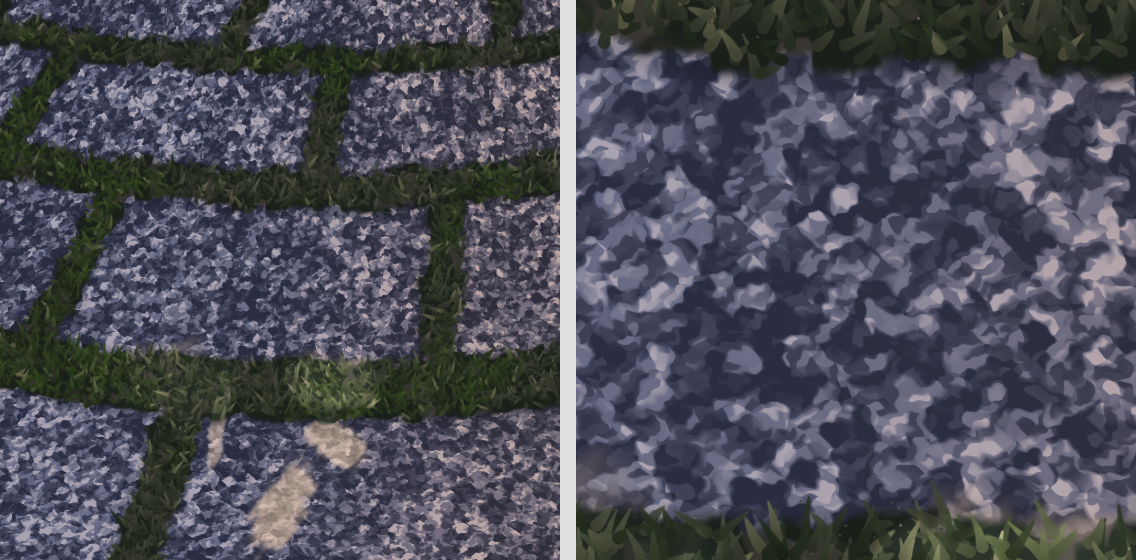
Left, the full canvas; right, a detail of the centre.
This texture is drawn by a WebGL 1 fragment shader. Its source:

```glsl
precision highp float;
// Granite paving in shallow perspective with grass growing in the joints.
// Rows follow a logarithmic depth, speckle is soft cellular noise, and grass
// is layered tapered blades rooted in the joints, with a few patches of sun.
uniform vec2 u_resolution;

const vec3 DEEP_STONE = vec3(0.17, 0.18, 0.245);
const vec3 SLATE = vec3(0.255, 0.26, 0.33);
const vec3 PALE_STONE = vec3(0.43, 0.43, 0.50);
const vec3 GLINT = vec3(0.69, 0.65, 0.66);
const vec3 SUNLIT_STONE = vec3(0.76, 0.67, 0.61);
const vec3 SOIL = vec3(0.10, 0.12, 0.10);
const vec3 DULL_SOIL = vec3(0.22, 0.21, 0.19);
const vec3 DARK_BLADE = vec3(0.13, 0.17, 0.11);
const vec3 DULL_BLADE = vec3(0.29, 0.30, 0.24);
const vec3 FRESH_BLADE = vec3(0.24, 0.34, 0.14);
const vec3 STRAW = vec3(0.48, 0.48, 0.35);
const float ROW_RATIO = 1.56;     // growth of row depth towards the viewer
const float ROW_JOINT = 0.115;    // half width, in rows
const float COLUMN_JOINT = 0.05;  // half width, in stones
const float ROW_SHIFT = 0.42;     // stagger between rows, in stones
const float SPECKLE = 74.0;       // speckles across the canvas
const float BLADE_CELL = 0.028;
const float BLADE_LENGTH = 0.034;
const float BLADE_WIDTH = 0.0038;
const int BLADE_LAYERS = 9;

float hash(vec2 p) {
  return fract(sin(dot(p, vec2(127.1, 311.7))) * 43758.5453);
}

vec2 hash2(vec2 p) {
  return vec2(hash(p), hash(p + 37.3));
}

// Layered sines, roughly -1 to 1.
float wobble(vec2 p) {
  return 0.5 * sin(p.x + 1.7 * sin(p.y * 0.8))
       + 0.3 * sin(p.y * 2.3 + 1.4 * sin(p.x * 1.9))
       + 0.2 * sin(p.x * 4.7 - p.y * 3.9);
}

// Cellular noise: random cell tones blended by distance.
float softCells(vec2 p) {
  vec2 base = floor(p);
  float total = 0.0, weight = 0.0001;
  for (int j = -1; j <= 1; j++)
    for (int i = -1; i <= 1; i++) {
      vec2 cell = base + vec2(float(i), float(j));
      vec2 d = p - cell - hash2(cell);
      float k = exp(-11.0 * dot(d, d));
      total += k * hash(cell + 71.7);
      weight += k;
    }
  return total / weight;
}

// Signed distance to the joints, negative inside the grass.
float jointDistance(vec2 p) {
  p += 0.008 * vec2(wobble(p.yx * 31.0), wobble(p * 27.0 + 4.0));
  float bow = 0.02 - 0.17 * (p.x - 0.58) * (p.x - 0.58);
  float depth = max(1.32 - p.y - bow, 0.05);
  float row = log(depth / 0.41) / log(ROW_RATIO);
  float rowGap = abs(fract(row + 0.5) - 0.5) - ROW_JOINT;
  float stoneWidth = 0.45 + 0.44 * (1.0 - p.y);
  float column = (p.x - 0.9) / stoneWidth - ROW_SHIFT * (floor(row) + 1.0);
  float columnGap = abs(fract(column + 0.5) - 0.5) - COLUMN_JOINT;
  return min(rowGap * depth * log(ROW_RATIO), columnGap * stoneWidth);
}

float sunPatch(vec2 p, vec2 center, vec2 radius, float lean) {
  vec2 d = p - center;
  d.x -= lean * d.y;
  return 1.0 - smoothstep(0.7, 1.15, length(d / radius) + 0.25 * wobble(p * 55.0));
}

float sunlight(vec2 p) {
  float sun = sunPatch(p, vec2(0.50, 0.09), vec2(0.045, 0.085), 0.45);
  sun = max(sun, sunPatch(p, vec2(0.60, 0.21), vec2(0.05, 0.045), -0.4));
  sun = max(sun, 0.8 * sunPatch(p, vec2(0.39, 0.25), vec2(0.016, 0.09), 0.15));
  sun = max(sun, 0.8 * sunPatch(p, vec2(0.60, 0.315), vec2(0.085, 0.055), 0.0));
  return max(sun, 0.4 * sunPatch(p, vec2(0.31, 0.32), vec2(0.10, 0.07), 0.0));
}

vec3 stoneColor(vec2 p, float sun) {
  vec2 q = vec2((p.x - 0.9) / (1.2 - 0.4 * p.y), 1.15 * (1.0 - p.y));
  q += 0.004 * vec2(wobble(q.yx * 110.0), wobble(q * 125.0 + 2.0));
  float tone = 0.62 * softCells(q * SPECKLE) + 0.38 * softCells(q * SPECKLE * 2.1 + 9.0);
  tone += 0.2 * (softCells(q * 8.0 + 5.0) - 0.5);
  vec3 color = mix(DEEP_STONE, SLATE, smoothstep(0.22, 0.44, tone));
  color = mix(color, PALE_STONE, smoothstep(0.45, 0.63, tone));
  color = mix(color, GLINT, smoothstep(0.66, 0.86, tone));
  color *= mix(vec3(0.96, 0.98, 1.05), vec3(1.07, 1.0, 0.97), smoothstep(0.3, 1.0, p.x));
  return mix(color, SUNLIT_STONE * (0.75 + 0.45 * tone), 0.85 * sun);
}

// Paints the blades of one jittered grid over the ground colour.
vec3 addBlades(vec3 color, vec2 p, float layer, float sun, float pixel) {
  vec2 base = floor(p / BLADE_CELL + layer * 0.37);
  for (int j = -1; j <= 1; j++)
    for (int i = -1; i <= 1; i++) {
      vec2 cell = base + vec2(float(i), float(j));
      vec2 seed = cell + layer * 19.7;
      vec2 root = (cell + hash2(seed) - layer * 0.37) * BLADE_CELL;
      float angle = 1.57 + 2.7 * (hash(seed + 3.1) - 0.5);
      float size = BLADE_LENGTH * (0.55 + 0.45 * hash(seed + 5.3)) * (1.0 - 0.35 * p.y);
      vec2 dir = vec2(cos(angle), sin(angle));
      vec2 d = p - root;
      float along = clamp(dot(d, dir) / size, 0.0, 1.0);
      d.x -= (hash(seed + 8.9) - 0.5) * 0.012 * along * along;
      float edge = length(d - dir * size * along) - BLADE_WIDTH * (1.0 - 0.8 * along);
      float cover = 1.0 - smoothstep(-pixel, pixel, edge);
      if (cover > 0.0 && jointDistance(root) < 0.014 * (hash(seed + 6.1) - 0.7)) {
        float tone = hash(seed + 11.3);
        float fresh = smoothstep(-0.2, 0.6, wobble(root * 9.0 + 1.0) + 0.3 - 0.6 * root.x);
        vec3 blade = mix(DARK_BLADE, mix(DULL_BLADE, FRESH_BLADE, fresh), tone);
        blade = mix(blade, STRAW, smoothstep(0.86, 1.0, tone) * 0.8 + 0.65 * sun * tone);
        color = mix(color, blade * (0.75 + 0.35 * along) * (1.0 + 0.4 * sun), 0.9 * cover);
      }
    }
  return color;
}

void main() {
  vec2 p = gl_FragCoord.xy / u_resolution;
  float pixel = 1.0 / min(u_resolution.x, u_resolution.y);
  float sun = sunlight(p);
  float joint = jointDistance(p);
  // Stone, worn and darker towards the joints, then soil.
  vec3 color = stoneColor(p, sun);
  color *= mix(0.82, 1.0, smoothstep(0.0, 0.02, joint));
  float clump = softCells(p * 46.0 + 13.0);
  vec3 soil = mix(SOIL, DULL_SOIL, smoothstep(0.45, 0.9, clump)) * (1.0 + 0.8 * sun);
  color = mix(soil, color, smoothstep(-0.005, 0.005, joint + 0.016 * (clump - 0.5)));
  // Grass over soil and stone edges.
  if (joint < 0.06)
    for (int k = 0; k < BLADE_LAYERS; k++)
      color = addBlades(color, p, float(k), sun, pixel);
  gl_FragColor = vec4(color, 1.0);
}
```
